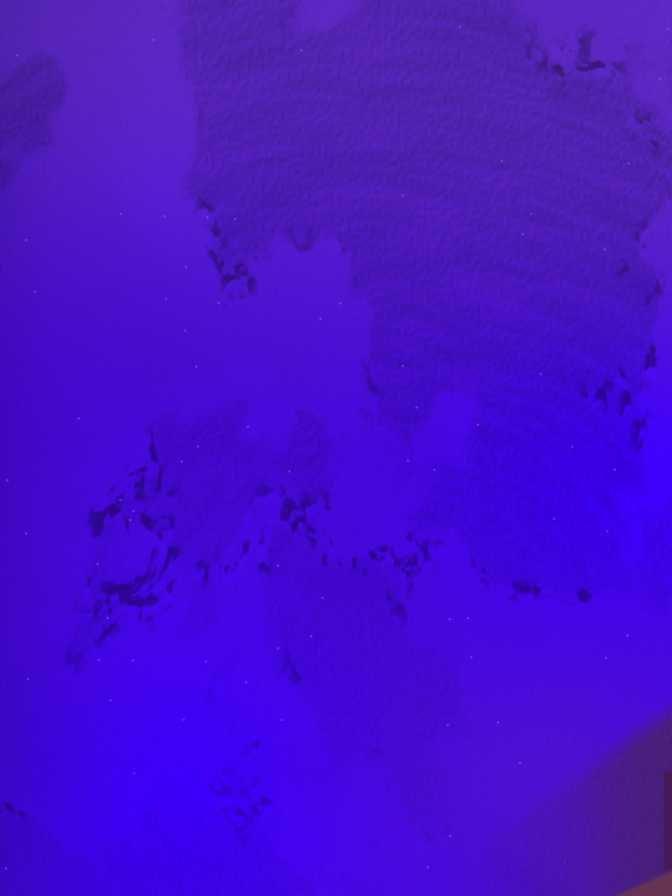
Reproduce this texture procedurally as a Shadertoy shader.

```glsl
float hash(vec2 p) {
    vec3 q = fract(vec3(p.xyx) * 0.1031);
    q += dot(q, q.yzx + 33.33);
    return fract((q.x + q.y) * q.z);
}

float noise(vec2 p) {
    vec2 i = floor(p), f = fract(p);
    f = f * f * (3.0 - 2.0 * f);
    return mix(mix(hash(i), hash(i + vec2(1, 0)), f.x),
               mix(hash(i + vec2(0, 1)), hash(i + vec2(1, 1)), f.x), f.y);
}

float fbm(vec2 p) {
    float sum = 0.0, amp = 0.52;
    for (int i = 0; i < 5; i++) {
        sum += amp * noise(p);
        p = mat2(1.6, 1.2, -1.2, 1.6) * p + 17.3;
        amp *= 0.5;
    }
    return sum;
}

float glow(vec2 uv, vec2 center, vec2 radius) {
    vec2 d = (uv - center) / radius;
    return exp(-dot(d, d));
}

// Blue-violet light washing over the wall
vec3 wallLight(vec2 uv) {
    vec3 violet = vec3(0.355, 0.155, 0.77);
    vec3 indigo = vec3(0.275, 0.035, 0.86);
    vec3 blue = vec3(0.245, 0.0, 0.99);
    float height = uv.y + 0.12 * (uv.x - 0.5);
    vec3 col = mix(indigo, violet, smoothstep(0.45, 0.95, height));
    float lamp = glow(uv, vec2(0.92, 0.45), vec2(0.26, 0.15))
               + glow(uv, vec2(0.27, 0.10), vec2(0.24, 0.20));
    col = mix(col, blue, min(lamp, 1.0));
    col = mix(col, vec3(0.32, 0.08, 0.77), 0.6 * glow(uv, vec2(0.85, 0.12), vec2(0.25, 0.12)));
    return col * (1.0 - 0.13 * exp(-uv.x * 9.0));
}

void mainImage(out vec4 fragColor, in vec2 fragCoord) {
    vec2 uv = fragCoord / iResolution.xy;
    vec2 p = fragCoord / iResolution.y;
    float pixel = 1.0 / iResolution.y;
    vec3 col = wallLight(uv);

    // Broad trowelled patches with ragged borders
    vec2 warp = vec2(fbm(p * 4.0 + 3.0), fbm(p * 4.0 + 41.0)) - 0.5;
    vec2 q = p + 0.16 * warp;
    float field = fbm(q * vec2(6.5, 4.8) + 8.0);
    float patches = smoothstep(0.50, 0.59, field);
    float upper = mix(0.45, 1.0, smoothstep(0.25, 0.6, uv.y));
    col *= 1.0 - 0.11 * patches * upper;
    col *= 1.0 + 0.10 * (fbm(q * 5.0 + 60.0) - 0.5);

    // Curved trowel strokes inside the patches
    vec2 arc = p - vec2(0.42, 0.25) + 0.05 * warp;
    float strokes = noise(vec2(length(arc) * 130.0, atan(arc.y, arc.x) * 9.0)) - 0.5;
    col *= 1.0 + 0.09 * strokes * patches * upper;

    // Torn flakes gathered along patch borders
    float border = 1.0 - smoothstep(0.02, 0.075, abs(field - 0.54));
    float cluster = border * smoothstep(0.48, 0.60, fbm(p * vec2(8.0, 5.5) + 90.0));
    vec2 chip = p * vec2(105.0, 70.0) + 9.0 * warp;
    float flakes = smoothstep(0.50, 0.72, 0.65 * noise(chip) + 0.35 * noise(chip * 2.3));
    col *= 1.0 - 0.30 * flakes * cluster;
    float lip = noise(chip + vec2(0.0, 0.5)) - noise(chip);
    col *= 1.0 + 0.10 * lip * cluster;

    // Fine sandy relief lit from the side
    vec2 sand = p * vec2(270.0, 220.0);
    float relief = noise(sand) - noise(sand + vec2(0.6, -0.5));
    col *= 1.0 + relief * mix(0.035, 0.11, patches * upper);

    // Sparse bright mineral specks
    vec2 cell = floor(p * 85.0);
    vec2 spot = 0.2 + 0.6 * vec2(hash(cell + 5.0), hash(cell + 71.0));
    float speckDist = length(fract(p * 85.0) - spot) / 85.0;
    float speck = step(0.986, hash(cell + 133.0))
                * (1.0 - smoothstep(0.0006, 0.0006 + 1.3 * pixel, speckDist));
    col = mix(col, vec3(0.55, 0.38, 0.95), 0.5 * speck);

    // Dim corner behind a soft diagonal shadow edge
    float slope = 0.22 - 0.56 * (1.0 - uv.x) + 0.02 * warp.x;
    float shade = smoothstep(-0.012, 0.03, slope - uv.y) * smoothstep(0.66, 0.95, uv.x);
    vec3 dusk = mix(vec3(0.29, 0.09, 0.62), vec3(0.28, 0.13, 0.43), smoothstep(0.82, 1.0, uv.x));
    col = mix(col, dusk * (1.0 + 0.08 * relief), 0.9 * shade);

    // Warm ledge and post in the corner
    float ledge = smoothstep(-0.004, 0.004, 0.028 - 0.33 * (1.0 - uv.x) - uv.y);
    col = mix(col, vec3(0.40, 0.20, 0.32), ledge);
    float post = smoothstep(0.986, 0.991, uv.x) * smoothstep(0.025, 0.032, uv.y)
               * (1.0 - smoothstep(0.135, 0.142, uv.y));
    col = mix(col, vec3(0.27, 0.10, 0.32), post);

    fragColor = vec4(clamp(col, 0.0, 1.0), 1.0);
}
```
